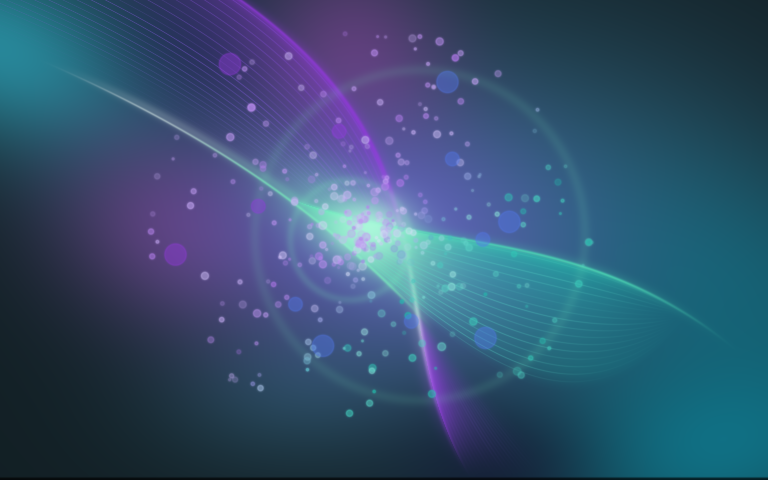
This background is drawn by a WebGL 1 fragment shader. Its source:

```glsl
precision highp float;
// Abstract light burst: teal and violet haze, two twisted veils of fine strands,
// faint halo rings and a scatter of translucent discs. Veils are spanned
// between cubic curves; all lengths are in canvas heights.
uniform vec2 u_resolution;

const vec2 CORE = vec2(0.77, 0.525);
const vec3 NIGHT = vec3(0.07, 0.12, 0.14);
const vec3 SLATE = vec3(0.18, 0.36, 0.45);
const vec3 TEAL = vec3(0.06, 0.45, 0.53);
const vec3 PLUM = vec3(0.40, 0.24, 0.49);
const vec3 INDIGO = vec3(0.13, 0.17, 0.33);
const vec3 PERIWINKLE = vec3(0.40, 0.39, 0.76);
const vec3 VIOLET = vec3(0.58, 0.22, 0.88);
const vec3 AQUA = vec3(0.10, 0.76, 0.68);
const vec3 MINT = vec3(0.48, 0.94, 0.74);
const vec3 PALE = vec3(0.86, 0.95, 0.97);

float hash(float n) { return fract(sin(n * 127.1) * 43758.5); }

float line(float d, float width) { return exp(-d * d / (width * width)); }

// Rotated elliptical Gaussian
float glow(vec2 p, vec2 center, vec2 size, float angle) {
  vec2 d = p - center;
  float c = cos(angle), s = sin(angle);
  d = vec2(c * d.x + s * d.y, c * d.y - s * d.x) / size;
  return exp(-dot(d, d));
}

// Cubic through four knots, by divided differences
float cubic(float x, vec4 k, vec4 v) {
  vec3 a = (v.yzw - v.xyz) / (k.yzw - k.xyz);
  vec2 b = (a.yz - a.xy) / (k.zw - k.xy);
  float c = (b.y - b.x) / (k.w - k.x);
  return v.x + (x - k.x) * (a.x + (x - k.y) * (b.x + (x - k.z) * c));
}

// Threads of uneven strength across a veil, fading where they crowd
float strands(float t, float count, float gap, float pixel) {
  float spacing = gap / count;
  float d = abs(fract(t * count) - 0.5) * spacing;
  float strength = 0.25 + 0.75 * hash(floor(t * count) + 5.0);
  return strength * line(d, max(0.0016, 0.7 * pixel)) * smoothstep(pixel, 4.0 * pixel, spacing);
}

// Translucent disc with a brighter rim
float disc(float d, float r, float rim, float pixel) {
  float fill = 1.0 - smoothstep(r - pixel, r + pixel, d);
  return fill * (1.0 - rim) + rim * line(d - r, 0.0025);
}

vec3 haze(vec2 p) {
  vec3 c = mix(NIGHT, SLATE, 0.95 * glow(p, vec2(1.05, 0.55), vec2(0.68, 0.44), -0.2));
  c = mix(c, TEAL, 0.6 * glow(p, vec2(1.5, 0.42), vec2(0.42, 0.26), -0.3));
  c = mix(c, TEAL, 0.95 * glow(p, vec2(1.5, 0.08), vec2(0.4, 0.24), 0.2));
  c = mix(c, vec3(0.15, 0.53, 0.6), glow(p, vec2(0.0, 0.9), vec2(0.4, 0.2), -0.4));
  c = mix(c, SLATE, 0.6 * glow(p, vec2(0.65, 0.22), vec2(0.3, 0.17), 0.2));
  c = mix(c, PLUM, 0.85 * glow(p, vec2(0.38, 0.53), vec2(0.26, 0.2), -0.3));
  c = mix(c, INDIGO, 0.85 * glow(p, vec2(0.45, 0.88), vec2(0.22, 0.14), -0.6));
  c = mix(c, PLUM, 0.9 * glow(p, vec2(0.74, 0.86), vec2(0.2, 0.25), 0.2));
  c = mix(c, INDIGO * 0.6, 0.75 * glow(p, vec2(1.03, 0.02), vec2(0.2, 0.15), 0.0));
  return mix(c, PERIWINKLE, 0.9 * glow(p, vec2(0.8, 0.52), vec2(0.37, 0.24), -0.1));
}

// Violet veil: crosses itself low down and opens into a small sail
vec3 violetVeil(vec3 c, vec2 p, float pixel) {
  float left = cubic(p.y, vec4(0.8, 0.59, 0.385, 0.1), vec4(0.245, 0.594, 0.833, 1.1));
  float right = cubic(p.y, vec4(1.0, 0.79, 0.44, 0.02), vec4(0.5, 0.719, 0.854, 0.969));
  float gap = right - left;
  float t = clamp((p.x - left) / (abs(gap) < 0.001 ? 0.001 : gap), 0.0, 1.0);
  float inside = smoothstep(0.0, 0.01, t) * (1.0 - smoothstep(0.99, 1.0, t));
  float sail = 1.0 - smoothstep(0.33, 0.37, p.y);
  float low = smoothstep(0.0, 0.22, p.y);
  c = mix(c, VIOLET, inside * low * mix(0.4 * pow(t, 5.0), 0.8 * t * t, sail));
  float threads = strands(t, 25.0, abs(gap) * 0.75, pixel) * smoothstep(0.0, 0.5, t);
  c = mix(c, mix(PERIWINKLE, VIOLET, t * 0.6), inside * threads * 0.45 * low);
  float edge = line((p.x - right) * 0.9, 0.005) + 0.4 * line(p.x - right, 0.02);
  float bright = glow(p, vec2(0.87, 0.38), vec2(0.1, 0.15), 0.0);
  c = mix(c, mix(VIOLET, PALE * 0.9, bright), edge * 0.55 * low);
  float d = (p.x - left) * 0.6;
  float span = smoothstep(0.31, 0.42, p.y) * (1.0 - smoothstep(0.76, 0.88, p.y));
  vec3 tint = mix(MINT, PALE * 0.85, smoothstep(0.6, 0.75, p.y));
  return mix(c, tint, span * (0.5 * line(d, 0.003) + 0.28 * line(d - 0.008, 0.014)));
}

// Green ribbon sweeping right from the core
vec3 greenRibbon(vec3 c, vec2 p, float pixel) {
  float top = cubic(p.x, vec4(0.594, 0.833, 1.125, 1.45), vec4(0.59, 0.525, 0.469, 0.333));
  float base = cubic(p.x, vec4(0.594, 0.81, 0.958, 1.25), vec4(0.59, 0.40, 0.275, 0.19));
  float gap = max(top - base, 0.001);
  float t = clamp((top - p.y) / gap, 0.0, 1.0);
  float inside = smoothstep(0.0, 0.02, t) * (1.0 - smoothstep(0.8, 1.0, t));
  inside *= smoothstep(0.59, 0.66, p.x) * (1.0 - smoothstep(1.15, 1.46, p.x));
  float nearCore = glow(p, vec2(0.76, 0.5), vec2(0.22, 0.2), -0.6);
  c = mix(c, mix(AQUA, MINT, nearCore), inside * (0.15 + 0.5 * exp(-3.5 * t) + 0.3 * nearCore));
  float fade = 1.0 - t * smoothstep(0.95, 1.3, p.x);
  c = mix(c, mix(AQUA, PALE, 0.3), strands(t, 17.0, gap, pixel) * inside * fade * 0.4);
  float tail = smoothstep(0.58, 0.7, p.x) * (1.0 - smoothstep(1.25, 1.55, p.x));
  float edge = line(top - p.y, 0.0035) + 0.3 * line(top - p.y, 0.014);
  return mix(c, mix(AQUA, MINT, 0.5), edge * tail * 0.65);
}

// Small dots crowd the core; the last twelve are large bokeh on two loops
vec3 sparkle(vec3 c, vec2 p, float pixel) {
  for (int i = 0; i < 372; i++) {
    float n = float(i) + 1.0, k = n - 361.0;
    float large = step(0.0, k), inner = step(6.0, k);
    float outer = mix(0.36 - 0.09 * cos(1.5 * k), 0.22, inner);
    float reach = mix(0.02 + 0.42 * pow(hash(n + 300.3), 1.4), outer, large);
    float angle = mix(6.2832 * hash(n), 0.05 + 1.082 * k + 0.5 * inner, large);
    vec2 offset = reach * vec2(1.08 * cos(angle), 0.95 * sin(angle));
    float small = 0.0025 + 0.0065 * pow(hash(n + 600.7), 1.4);
    float size = mix(small, mix(0.023, 0.015, inner), large);
    vec3 tint = mix(vec3(0.70, 0.46, 0.93), AQUA, smoothstep(0.0, 0.25, offset.x - offset.y));
    tint = mix(tint, PALE, hash(n + 900.1) * (0.4 + 0.6 * exp(-4.0 * reach)));
    vec3 bokeh = mix(vec3(0.32, 0.47, 0.93), VIOLET, step(0.25, offset.y - offset.x));
    float alpha = mix(0.3 + 0.5 * hash(n + 1200.9), 0.55, large);
    c = mix(c, mix(tint, bokeh, large), alpha * disc(length(p - CORE - offset), size, 0.25, pixel));
  }
  return c;
}

void main() {
  float pixel = 1.0 / u_resolution.y;
  vec2 p = gl_FragCoord.xy * pixel;
  vec3 color = greenRibbon(violetVeil(haze(p), p, pixel), p, pixel);
  color = mix(color, MINT, 0.10 * line(length(p - vec2(0.875, 0.51)) - 0.344, 0.012));
  color = mix(color, MINT, 0.16 * line(length(p - vec2(0.73, 0.5)) - 0.125, 0.009));
  color = mix(color, MINT, 0.65 * glow(p, vec2(0.74, 0.525), vec2(0.17, 0.075), -0.6));
  color = mix(color, vec3(0.75, 1.0, 0.9), 0.7 * glow(p, CORE, vec2(0.08, 0.06), 0.0));
  color = sparkle(color, p, pixel);
  color *= mix(0.3, 1.0, smoothstep(0.002, 0.008, p.y));
  gl_FragColor = vec4(color, 1.0);
}
```
